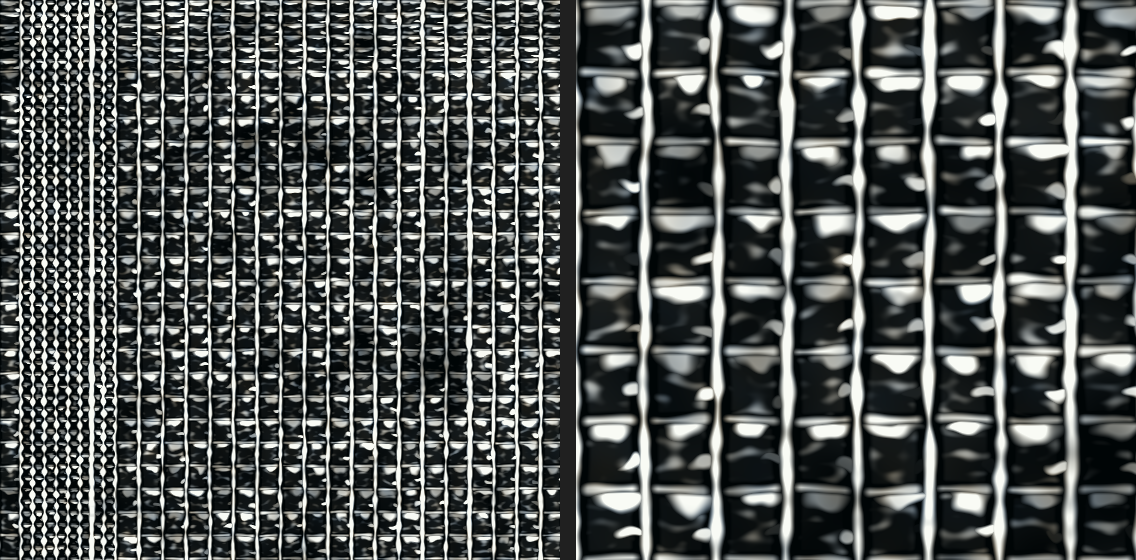
Left, the full canvas; right, a detail of the centre.
Give the GLSL for this texture, as a WebGL 1 fragment shader.

```glsl
precision highp float;
uniform vec2 u_resolution;

vec2 hash2(vec2 p) {
  p = vec2(dot(p, vec2(127.1, 311.7)), dot(p, vec2(269.5, 183.3)));
  return fract(sin(p) * 43758.5);
}

float cornerSlope(vec2 corner, vec2 offset) {
  return dot(hash2(corner) * 2.0 - 1.0, offset);
}

float gradientNoise(vec2 p) {
  vec2 i = floor(p), f = p - i;
  vec2 u = f * f * f * (f * (f * 6.0 - 15.0) + 10.0);
  vec2 e = vec2(1.0, 0.0);
  return mix(mix(cornerSlope(i, f), cornerSlope(i + e, f - e), u.x),
             mix(cornerSlope(i + e.yx, f - e.yx), cornerSlope(i + 1.0, f - 1.0), u.x), u.y);
}

float stroke(float dist, float halfWidth) {
  return 1.0 - smoothstep(halfWidth - 0.06, halfWidth + 0.07, dist);
}

float ellipse(vec2 p, vec2 radius) {
  return 1.0 - smoothstep(0.5, 1.35, length(p / radius));
}

void main() {
  vec2 uv = gl_FragCoord.xy / u_resolution;

  // Slightly wavering grid, rows counted downwards
  vec2 p = vec2(uv.x * 23.7 - 4.88, (1.0 - uv.y) * 24.15 - 5.09);
  p += 0.08 * vec2(gradientNoise(p * 0.9), gradientNoise(p * 0.9 + 40.0));

  // Weave doubles in the left band, and its rows double along the top
  float band = step(-4.0, p.x) * step(p.x, 0.0);
  float top = step(p.y, -2.0);
  vec2 density = 1.0 + vec2(band, max(band, top));
  vec2 q = p * density;
  vec2 cell = floor(q), f = q - cell;
  vec2 thread = floor(q + 0.5);
  vec2 gap = abs(q - thread) / density;
  vec2 shape = hash2(cell), light = hash2(cell + 57.0);
  vec2 ragged = f + 0.2 * vec2(gradientNoise(q * 2.7 + 21.0), gradientNoise(q * 2.7 + 63.0));

  // Upright threads, pinched and beaded at the crossings, with two heavy ones
  float heavy = step(abs(thread.x - 15.0), 0.5) + band * step(abs(thread.x + 2.0), 0.5);
  float warpWidth = 0.046 + 0.025 * hash2(vec2(thread.x, 9.0)).x
    + 0.08 * gradientNoise(vec2(thread.x * 3.7, p.y * 2.6))
    - (0.012 + 0.035 * band * (1.0 - heavy)) * cos(6.2832 * q.y) + 0.03 * heavy;
  float warp = stroke(gap.x, warpWidth) * (1.03 + 0.5 * gradientNoise(p * vec2(1.0, 3.0)));

  // Fainter cross threads, dark beside each crossing
  float weft = stroke(gap.y, 0.045 + 0.08 * gradientNoise(p * vec2(2.0, 1.0) + 13.0));
  weft *= smoothstep(0.03, 0.2, gap.x) * (0.7 + 0.6 * gradientNoise(p * vec2(0.9, 2.0) + 90.0));
  weft *= 1.0 - 0.4 * band;

  // Ragged glint hanging from each cross thread
  vec2 glintCentre = vec2(0.45 + 0.22 * shape.x, 0.1);
  float glint = ellipse(ragged - glintCentre, vec2(0.23 + 0.14 * shape.y, 0.13 + 0.12 * light.x));
  glint *= smoothstep(0.0, 0.1, f.y) * mix(0.5, 1.2, light.y) * (1.0 - 0.35 * band);

  // Small fleck joining the right thread
  float fleck = ellipse(ragged - vec2(0.86, 0.56 + 0.16 * shape.y), vec2(0.13 + 0.12 * light.y, 0.09));
  fleck *= mix(0.1, 1.0, light.x) * (1.0 - 0.5 * band) * (1.0 - smoothstep(0.9, 1.0, f.x));

  // Smudged gloss in the dark openings
  float smudge = 0.12 + 0.48 * smoothstep(0.0, 0.6, gradientNoise(p * vec2(2.6, 5.0) + 7.0));
  smudge *= smoothstep(0.08, 0.24, gap.x) * smoothstep(0.02, 0.15, gap.y) * (1.0 - 0.5 * band);

  // Regional shading, brighter in the band and near the sides
  float region = 1.0 + 0.6 * gradientNoise(p * 0.33 + 5.0) + 0.55 * gradientNoise(p * 0.8 + 31.0)
    + 0.2 * band + 0.15 * smoothstep(14.0, 17.0, p.x);
  float tone = max(max(warp, weft), max(max(glint, fleck), smudge)) * region;
  tone = clamp((tone - 0.08) * 1.24, 0.0, 1.0);
  vec3 color = mix(vec3(0.0, 0.018, 0.023), vec3(0.975, 0.985, 0.96), tone);

  // Faint warm and cool fringes
  float fringe = gradientNoise(p * 1.7 + 80.0);
  color += 0.3 * fringe * tone * (1.0 - tone) * vec3(1.0, 0.1, -1.0);
  gl_FragColor = vec4(color, 1.0);
}
```
